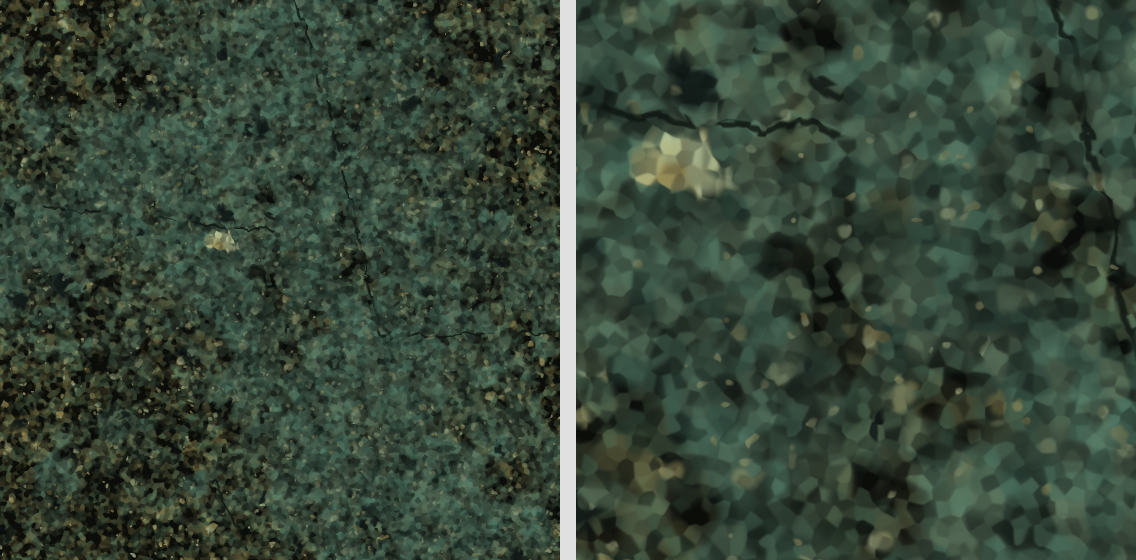
Left: the whole. Right: its middle third, enlarged.
Reproduce this texture procedurally as a Shadertoy shader.

```glsl
vec3 hash(vec2 p) {
    vec3 q = fract(p.xyx * vec3(0.1031, 0.1030, 0.0973));
    q += dot(q, q.yxz + 33.33);
    return fract((q.xxy + q.yzz) * q.zyx);
}

// Soft cellular noise: three random tones blended between neighbouring grains
vec3 grains(vec2 p) {
    p = mat2(0.8, 0.6, -0.6, 0.8) * p + 50.0;
    vec2 cell = floor(p);
    vec4 sum = vec4(0.0);
    for (int y = -1; y <= 1; y++)
    for (int x = -1; x <= 1; x++) {
        vec2 c = cell + vec2(x, y);
        vec2 d = c + hash(c + 17.0).xy - p;
        sum += vec4(hash(c), 1.0) * exp(-11.0 * dot(d, d));
    }
    return sum.rgb / sum.a;
}

// Scattered spots of varied radius
float flecks(vec2 p, float density) {
    vec2 cell = floor(p);
    float cover = 0.0;
    for (int y = -1; y <= 1; y++)
    for (int x = -1; x <= 1; x++) {
        vec2 c = cell + vec2(x, y);
        vec3 h = hash(c + 90.0);
        float radius = 0.2 + 0.35 * hash(c + 31.0).x;
        float spot = 1.0 - smoothstep(0.4, 1.0, length(c + h.xy - p) / radius);
        cover = max(cover, spot * step(h.z, density));
    }
    return cover;
}

float segment(vec2 p, vec2 a, vec2 b) {
    vec2 ab = b - a;
    return length(p - a - ab * clamp(dot(p - a, ab) / dot(ab, ab), 0.0, 1.0));
}

float crackDistance(vec2 p) {
    float d = segment(p, vec2(0.53, 1.0), vec2(0.60, 0.75));
    d = min(d, segment(p, vec2(0.60, 0.75), vec2(0.68, 0.40)));
    d = min(d, segment(p, vec2(0.68, 0.40), vec2(1.0, 0.405)));
    d = min(d, segment(p, vec2(0.08, 0.63), vec2(0.50, 0.585)));
    d = min(d, segment(p, vec2(0.44, 0.64), vec2(0.49, 0.61)));
    return min(d, segment(p, vec2(0.37, 0.17), vec2(0.44, 0.02)));
}

void mainImage(out vec4 fragColor, in vec2 fragCoord) {
    vec2 uv = fragCoord / iResolution.xy;

    vec3 broad = grains(uv * 5.0);
    vec3 patchy = grains(uv * 13.0 + 7.0);
    vec3 mottle = grains(uv * 30.0 + 3.0);
    vec3 coarse = grains(uv * 62.0 + 11.0);
    vec3 fine = grains(uv * 125.0 + 23.0);
    vec2 warp = (mottle.xy - 0.5) * 0.012 + (coarse.yz - 0.5) * 0.008
              + (fine.xy - 0.5) * 0.005;

    // Teal bands running through dark, earthy ground
    float band = min(segment(uv, vec2(0.53, 1.0), vec2(0.8, 0.1)),
                     segment(uv, vec2(0.0, 0.65), vec2(0.55, 0.55)));
    float noise = 0.35 * broad.x + 0.35 * patchy.x + 0.3 * mottle.y - 0.5;
    float teal = smoothstep(0.25, 0.75,
                            0.25 + 0.5 * exp(-12.0 * band * band) + noise);

    // Mineral grain
    float grain = 0.12 * (mottle.x - 0.5) + 0.21 * (coarse.x - 0.5)
                + 0.23 * (fine.x - 0.5);
    float tone = 0.23 + 0.13 * (teal - 0.5) + grain * mix(1.25, 0.8, teal);
    vec3 earthTint = mix(vec3(0.78, 1.0, 0.72), vec3(1.04, 1.0, 0.62),
                         smoothstep(0.25, 0.75, 0.5 * (coarse.y + fine.y)));
    vec3 tealTint = mix(vec3(0.66, 1.0, 0.84), vec3(0.80, 1.0, 0.80), coarse.z);
    vec3 color = max(tone, 0.05) * mix(earthTint, tealTint, teal);

    // Blue-black pits
    float pits = flecks((uv + warp * 1.5) * 24.0, 0.06);
    color = mix(color, vec3(0.04, 0.065, 0.065), 0.8 * pits);

    // Broken hairline cracks
    float crack = 1.0 - smoothstep(0.0008, 0.0034, crackDistance(uv + warp * 0.7));
    color = mix(color, vec3(0.05, 0.075, 0.06),
                crack * smoothstep(0.15, 0.5, mottle.z) * 0.8);

    // Cream and ochre flecks, with one larger inclusion
    vec3 cream = mix(vec3(0.58, 0.50, 0.28), vec3(0.62, 0.68, 0.54), coarse.z);
    float bright = flecks((uv + warp) * 55.0, 0.09) * mix(0.75, 0.35, teal);
    bright = max(bright, flecks((uv + warp * 0.5) * 100.0 + 40.0, 0.06)
                         * mix(0.7, 0.4, teal));
    float inclusion = length((uv + warp * 2.0 - vec2(0.4, 0.575)) * vec2(0.9, 1.1));
    bright = max(bright, 0.85 * (1.0 - smoothstep(0.012, 0.024, inclusion)));
    color = mix(color, cream * (0.75 + 0.5 * fine.z), bright);

    fragColor = vec4(color, 1.0);
}
```
